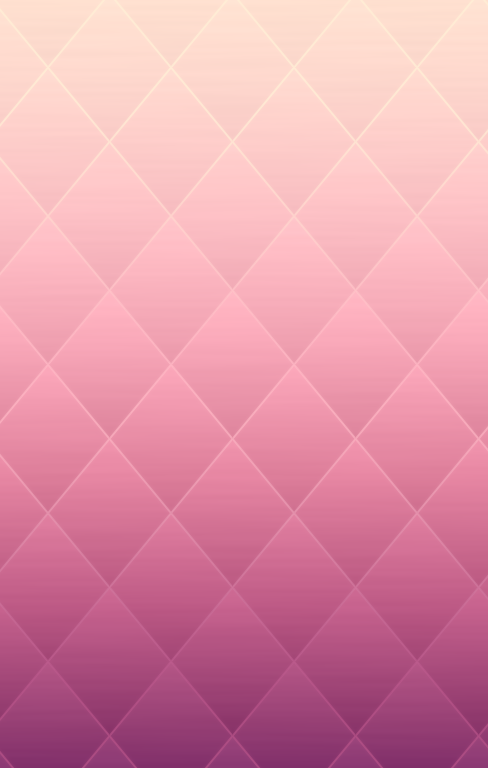
Give the GLSL for this background, as a WebGL 2 fragment shader.

```glsl
#version 300 es
precision highp float;
// Diamond lattice of fine light lines over a cream, pink and plum gradient.
uniform vec2 u_resolution;
out vec4 fragColor;

float hash(vec2 cell) {
  return fract(sin(dot(cell, vec2(127.1, 311.7))) * 43758.5);
}

vec2 gradientAt(vec2 cell) {
  float angle = 6.2832 * hash(cell);
  return vec2(cos(angle), sin(angle));
}

float gradientNoise(vec2 p) {
  vec2 i = floor(p), f = fract(p);
  vec2 w = f * f * f * (f * (f * 6.0 - 15.0) + 10.0);
  float low = mix(dot(gradientAt(i), f),
                  dot(gradientAt(i + vec2(1, 0)), f - vec2(1, 0)), w.x);
  float high = mix(dot(gradientAt(i + vec2(0, 1)), f - vec2(0, 1)),
                   dot(gradientAt(i + vec2(1, 1)), f - vec2(1, 1)), w.x);
  return mix(low, high, w.y);
}

// Vertical gradient, depth runs from 0 at the top to 1 at the bottom
vec3 background(float depth) {
  const float stops[8] = float[8](0.0, 0.105, 0.285, 0.445, 0.62, 0.79, 0.94, 1.0);
  const vec3 colors[8] = vec3[8](
    vec3(1.0, 0.88, 0.815), vec3(0.995, 0.845, 0.805),
    vec3(0.99, 0.75, 0.77), vec3(0.965, 0.65, 0.715),
    vec3(0.885, 0.51, 0.62), vec3(0.75, 0.36, 0.53),
    vec3(0.585, 0.245, 0.45), vec3(0.52, 0.2, 0.43));
  vec3 color = colors[0];
  for (int i = 1; i < 8; i++) {
    float blend = clamp((depth - stops[i - 1]) / (stops[i] - stops[i - 1]), 0.0, 1.0);
    color = mix(color, colors[i], blend);
  }
  return color;
}

void main() {
  // Canvas heights, measured down from the top left
  vec2 p = gl_FragCoord.xy / u_resolution.y;
  p.y = 1.0 - p.y;
  float pixel = 1.0 / u_resolution.y;
  vec3 color = background(p.y);

  // Oblique coordinates: both families of lines lie on integers
  vec2 period = vec2(0.1602, 0.1934);
  vec2 q = (p - vec2(0.0625, 0.0879)) / period;
  vec2 lattice = vec2(q.y + q.x, q.y - q.x);

  // Each diamond fades from a lighter top to a darker foot
  float fall = dot(fract(lattice), vec2(0.5));
  float strength = mix(0.03, 0.09, smoothstep(0.1, 0.5, p.y));
  color += strength * (0.5 - fall) * vec3(0.9, 0.8, 0.8);

  // Faint horizontal streaks
  color += 0.012 * gradientNoise(p * vec2(5.0, 150.0));

  // Thin lines with a soft halo
  vec2 offset = abs(lattice - round(lattice)) / length(1.0 / period);
  float dist = min(offset.x, offset.y);
  float line = 1.0 - smoothstep(0.0011 - 0.5 * pixel, 0.0011 + 0.7 * pixel, dist);
  float halo = exp(-dist * dist / 0.000009);
  vec3 lineColor = mix(vec3(1.0, 0.94, 0.84), vec3(1.0, 0.72, 0.77),
                       smoothstep(0.1, 0.5, p.y));
  lineColor = mix(lineColor, vec3(0.71, 0.32, 0.53), smoothstep(0.5, 0.95, p.y));
  color = mix(color, lineColor, 0.6 * line + 0.15 * halo);

  fragColor = vec4(clamp(color, 0.0, 1.0), 1.0);
}
```
